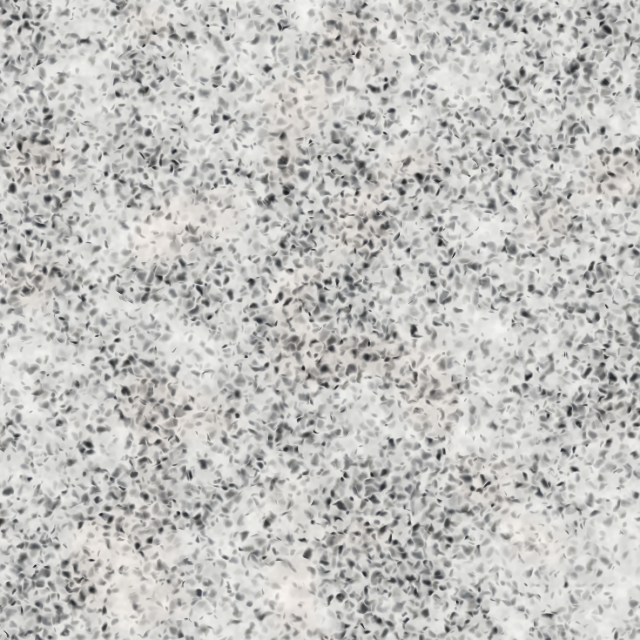
Reproduce this texture procedurally as a WebGL 1 fragment shader.

```glsl
precision highp float;
// Pale grey granite: soft white ground peppered with clustered grey and black grains.

uniform vec2 u_resolution;

vec3 hash3(vec2 cell) {
  vec3 q = fract(cell.xyx * vec3(0.1031, 0.1030, 0.0973));
  q += dot(q, q.yxz + 33.33);
  return fract((q.xxy + q.yzz) * q.zyx);
}

// Smooth cellular noise: random cell values blended by distance, about 0.5
vec3 mottle(vec2 p) {
  vec2 cell = floor(p);
  vec3 sum = vec3(0.0);
  float total = 0.0;
  for (int y = -1; y <= 1; y++) {
    for (int x = -1; x <= 1; x++) {
      vec2 id = cell + vec2(float(x), float(y));
      vec2 d = id + 0.2 + 0.6 * hash3(id + 57.0).xy - p;
      float weight = exp(-4.5 * dot(d, d));
      sum += weight * hash3(id);
      total += weight;
    }
  }
  return sum / total;
}

// Scattered oval grains; x is the darkness, y a hue pick for the grain on top
vec2 grains(vec2 p, float chance, vec2 radii, vec2 darkness) {
  vec2 cell = floor(p);
  vec2 top = vec2(0.0, 0.5);
  for (int y = -1; y <= 1; y++) {
    for (int x = -1; x <= 1; x++) {
      vec2 id = cell + vec2(float(x), float(y));
      vec3 place = hash3(id + 11.0);
      vec3 kind = hash3(id + 83.0);
      vec2 d = p - id - place.xy;
      float angle = 6.2832 * place.z;
      float c = cos(angle), s = sin(angle);
      d = vec2(c * d.x + s * d.y, c * d.y - s * d.x);
      d *= vec2(0.8, 1.2);
      float radius = mix(radii.x, radii.y, kind.x);
      float body = 1.0 - smoothstep(0.15 * radius, radius, length(d));
      body *= smoothstep(-0.04, 0.04, chance - kind.y);
      body *= mix(darkness.x, darkness.y, kind.z);
      if (body > top.x) top = vec2(body, place.z);
    }
  }
  return top;
}

void main() {
  vec2 p = gl_FragCoord.xy / min(u_resolution.x, u_resolution.y);

  // Slightly uneven grain outlines and broad clusters
  vec2 q = p + 0.007 * (mottle(p * 95.0).xy - 0.5);
  vec3 patches = mottle(p * 10.0 + 20.0);
  float cluster = 1.1 * (patches.x - 0.5) + 0.9 * (mottle(p * 24.0 + 70.0).x - 0.5);

  // White ground with fine mottling and a trace of warm stain
  float tone = 0.868 + 0.09 * (mottle(p * 60.0 + 9.0).z - 0.5)
                     + 0.05 * (mottle(p * 150.0 + 31.0).x - 0.5)
                     - 0.05 * cluster;
  vec3 color = tone * vec3(1.0, 1.0, 0.990);
  float rosy = smoothstep(0.6, 0.95, patches.y);
  color *= mix(vec3(1.0), vec3(1.015, 0.992, 0.98), rosy);

  // Translucent pale grains, mid grey grains, then dark mica
  vec2 pale = grains(q * 74.0 + 5.0, clamp(0.85 + 0.5 * cluster, 0.3, 1.1),
                     vec2(0.28, 0.72), vec2(0.07, 0.29));
  vec2 mid = grains(q * 64.0 + 140.0, clamp(0.57 + 1.2 * cluster, 0.1, 1.0),
                    vec2(0.26, 0.60), vec2(0.14, 0.45));
  vec2 dark = grains(q * 54.0 + 290.0, clamp(0.26 + 1.4 * cluster, 0.05, 0.85),
                     vec2(0.24, 0.54), vec2(0.34, 0.76));
  color *= 1.0 - pale.x * mix(vec3(0.98, 1.0, 1.04), vec3(1.03, 1.0, 0.96), pale.y);
  color *= 1.0 - mid.x * mix(vec3(0.98, 1.0, 1.04), vec3(1.04, 1.0, 0.93), mid.y);
  color *= 1.0 - dark.x * mix(vec3(1.0), vec3(1.03, 1.0, 0.95), dark.y);

  gl_FragColor = vec4(clamp(color, 0.0, 1.0), 1.0);
}
```
